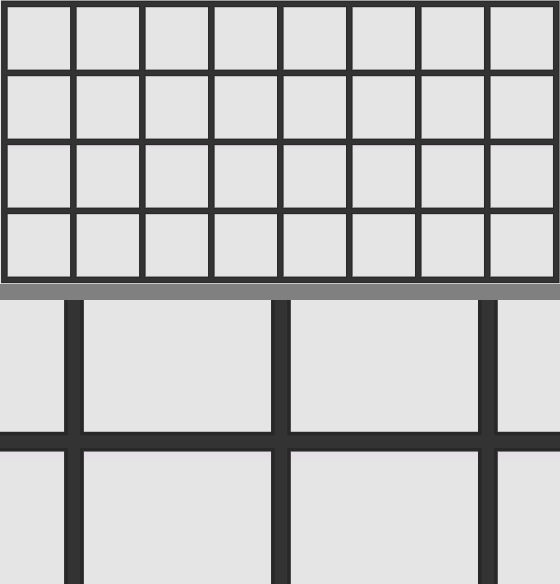
Top, the full canvas; bottom, a detail of the centre.
A Shadertoy shader for this pattern:

```glsl
#define GRID vec2(8.0, 4.0)
#define PITCH 0.2429
#define ORIGIN vec2(0.0154, 0.0146)
#define BAR_WIDTH 0.0232
#define RIM_WIDTH 0.0042
#define PANE_COLOR vec3(0.898)
#define BAR_COLOR vec3(0.2)
#define RIM_COLOR vec3(0.155)
#define TINT_COLOR vec3(0.90, 0.865, 0.90)
#define TINT_LINE 2.0

// Signed distance to the bars, negative inside them
float latticeDistance(vec2 p) {
    vec2 nearestLine = clamp(round(p / PITCH), vec2(0.0), GRID);
    vec2 bars = abs(p - nearestLine * PITCH) - 0.5 * BAR_WIDTH;
    vec2 halfSize = 0.5 * GRID * PITCH;
    vec2 frame = abs(p - halfSize) - halfSize - 0.5 * BAR_WIDTH;
    return max(min(bars.x, bars.y), max(frame.x, frame.y));
}

void mainImage(out vec4 fragColor, in vec2 fragCoord) {
    float pixel = 1.0 / iResolution.y;
    vec2 p = fragCoord * pixel - ORIGIN;
    float d = latticeDistance(p);

    // Panes, with a faint lilac cast under the middle bar
    float below = TINT_LINE * PITCH - 0.5 * BAR_WIDTH - p.y;
    float tint = step(0.0, below) * (1.0 - smoothstep(0.003, 0.014, below));
    vec3 pane = mix(PANE_COLOR, TINT_COLOR, 0.6 * tint);

    // Bars, slightly darker along their rims
    float rim = smoothstep(-RIM_WIDTH - 0.5 * pixel, -RIM_WIDTH + 0.5 * pixel, d);
    vec3 bar = mix(BAR_COLOR, RIM_COLOR, rim);

    float coverage = clamp(0.5 - d / pixel, 0.0, 1.0);
    fragColor = vec4(mix(pane, bar, coverage), 1.0);
}
```
